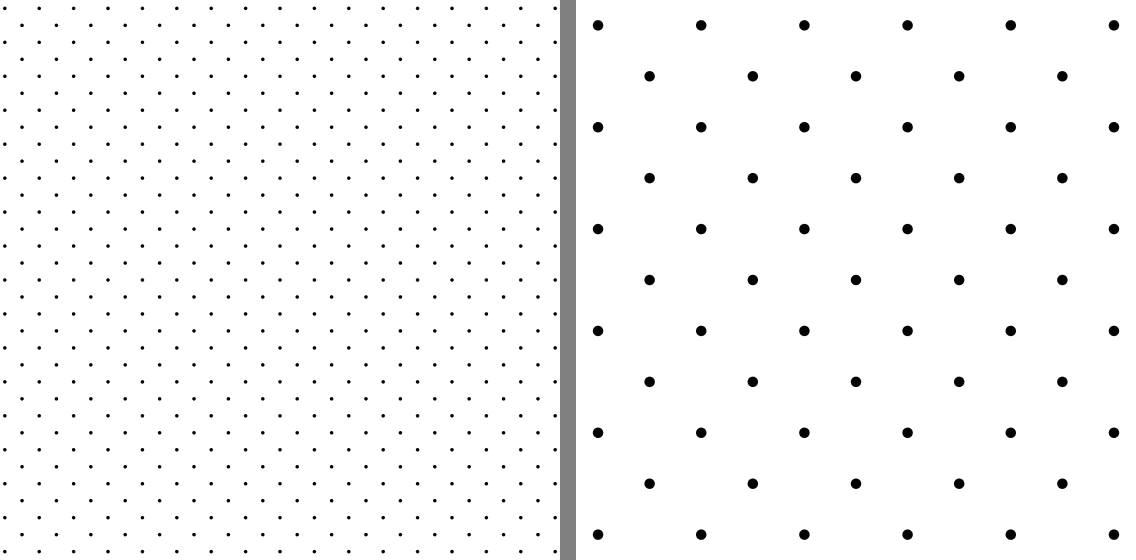
Left: the whole. Right: its middle third, enlarged.
A Shadertoy shader for this pattern:

```glsl
// Distance from p to the nearest point of a rectangular grid
float gridDistance(vec2 p, vec2 spacing) {
    return length(p - spacing * round(p / spacing));
}

void mainImage(out vec4 fragColor, in vec2 fragCoord) {
    vec2 p = (fragCoord - 0.5 * iResolution.xy) / iResolution.y;
    float pixel = 1.0 / iResolution.y;

    // Two grids, offset by half a cell, form the staggered rows
    vec2 spacing = vec2(0.06142, 0.06063);
    float d = min(gridDistance(p, spacing), gridDistance(p - 0.5 * spacing, spacing));

    // Black dots with a one-pixel soft edge on white
    float dotMask = clamp(0.5 - (d - 0.0031) / pixel, 0.0, 1.0);
    fragColor = vec4(mix(vec3(1.0), vec3(0.01), dotMask), 1.0);
}
```
